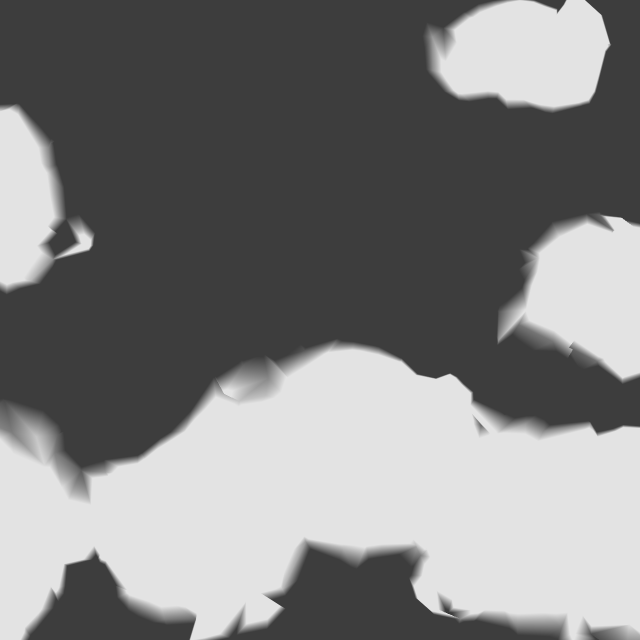
Reproduce this background procedurally as a Shadertoy shader.

```glsl
// Pale torn islands with faceted, partly blurred rims on a dark grey ground.

const float CELLS = 26.0;   // mesh cells across the canvas height

// Integer hash of a lattice point, two values in 0..1
vec2 hash2(vec2 lattice) {
    uvec2 v = uvec2(ivec2(lattice) + 1024) * 1664525u + 1013904223u;
    v.x += v.y * 1664525u;
    v.y += v.x * 1664525u;
    v ^= v >> 16u;
    v.x += v.y * 1664525u;
    v.y += v.x * 1664525u;
    v ^= v >> 16u;
    return vec2(v & 65535u) / 65535.0;
}

vec2 noise2(vec2 p) {
    vec2 cell = floor(p), t = fract(p);
    t = t * t * (3.0 - 2.0 * t);
    return mix(mix(hash2(cell), hash2(cell + vec2(1, 0)), t.x),
               mix(hash2(cell + vec2(0, 1)), hash2(cell + 1.0), t.x), t.y);
}

// Approximate inside distance to islands strung along a wavering open ring
float islands(vec2 p) {
    float inside = -1.0;
    for (float i = -3.0; i <= 3.0; i++) {
        float angle = -1.31 - 0.42 * i - 0.021 * i * i * i;
        float phase = 2.0944 * i;
        float reach = 0.565 - 0.135 * cos(phase) - 0.09 * sin(phase);
        vec2 centre = vec2(0.42, 0.71) + reach * vec2(cos(angle), sin(angle));

        float size = 0.2 - 0.008 * i * i - 0.025 * sin(phase);
        float stretch = 1.1 - 0.07 * i;
        vec2 radii = size * vec2(stretch, 1.0 / stretch);
        float d = (1.0 - length((p - centre) / radii)) * min(radii.x, radii.y);
        inside = max(inside, d);
    }
    return inside;
}

// Mesh vertex: position in cells, height above the shore, rim softness
vec4 meshVertex(vec2 cell) {
    vec2 position = cell + hash2(cell);
    vec2 p = position / CELLS;
    vec2 rough = hash2(cell + 371.0);
    float height = islands(p)
                 + 0.06 * (noise2(p * 9.0 + 40.0).x - 0.5)
                 + 0.03 * (rough.x - 0.5)
                 + 0.07 * step(0.98, rough.y);   // rare stray shards
    float blur = noise2(p * 7.0 + 90.0).y;
    return vec4(position, height, 0.002 + 0.05 * blur * blur);
}

float cross2(vec2 a, vec2 b) {
    return a.x * b.y - a.y * b.x;
}

// Interpolates height and softness where the triangle covers p
void facet(vec2 p, vec4 a, vec4 b, vec4 c, inout vec2 surface) {
    vec2 ab = b.xy - a.xy, ac = c.xy - a.xy, ap = p - a.xy;
    vec2 k = vec2(cross2(ap, ac), cross2(ab, ap)) / cross2(ab, ac);
    if (min(min(k.x, k.y), 1.0 - k.x - k.y) >= -0.0001)
        surface = (a + k.x * (b - a) + k.y * (c - a)).zw;
}

// Folds of the strongly jittered mesh overlap and leave sharp tears
float shade(vec2 uv) {
    vec2 p = uv * CELLS, base = floor(p) - 1.0;
    vec4 v[9];
    for (int i = 0; i < 9; i++)
        v[i] = meshVertex(base + vec2(i % 3, i / 3));

    vec2 surface = vec2(-1.0, 1.0);
    for (int y = 0; y < 2; y++)
    for (int x = 0; x < 2; x++) {
        int n = x + 3 * y;
        vec4 a = v[n], b = v[n + 1], c = v[n + 3], d = v[n + 4];
        if (hash2(base + vec2(x, y) + 713.0).x < 0.5) {
            facet(p, a, b, d, surface);
            facet(p, a, d, c, surface);
        } else {
            facet(p, a, b, c, surface);
            facet(p, b, d, c, surface);
        }
    }
    return clamp(surface.x / surface.y, 0.0, 1.0);
}

void mainImage(out vec4 fragColor, in vec2 fragCoord) {
    // Four samples per pixel smooth the tears
    float light = 0.0;
    for (int i = 0; i < 4; i++) {
        vec2 offset = vec2(i % 2, i / 2) * 0.5 - 0.25;
        light += 0.25 * shade((fragCoord + offset) / iResolution.y);
    }
    fragColor = vec4(vec3(mix(0.24, 0.89, light)), 1.0);
}
```
